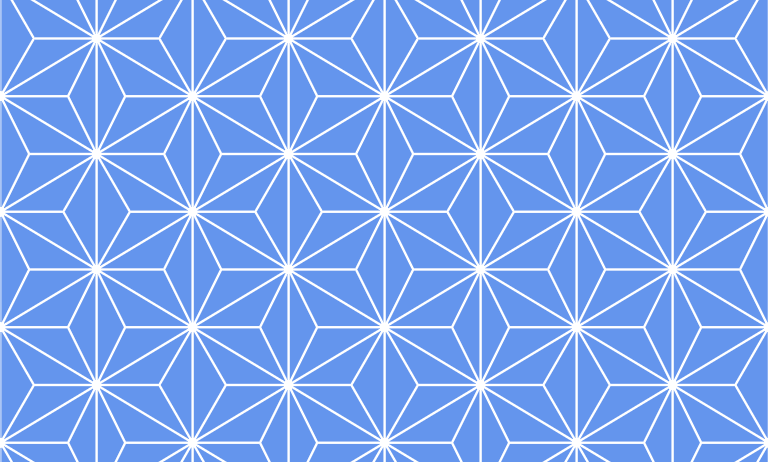
Reproduce this pattern procedurally as a Shadertoy shader.

```glsl
// Hemp-leaf (asanoha) lattice: white lines on blue, twelve rays meeting at each node.
// Every row of nodes is folded onto one half cell and drawn as a few segments and a dot;
// the length of the horizontal spokes alternates from row to row.

#define COLUMNS 8.0            // half repeats across, even
#define ROWS 8.0               // half repeats down, even
#define OFFSET vec2(0.0008, 0.0833)  // first node from the upper left, in canvas sizes
#define LINE_WIDTH 0.00309     // in canvas widths
#define NODE_RADIUS 0.0068     // in canvas widths
#define SHORT_SPOKE 0.653      // spoke lengths, in column spacings
#define LONG_SPOKE 0.702
#define SEAM_STRENGTH 0.45     // opacity of the vertical line on the tile border
#define GROUND vec3(0.392, 0.584, 0.929)
#define LINE vec3(1.0)

float segmentDistance(vec2 p, vec2 a, vec2 b) {
    vec2 pa = p - a, ba = b - a;
    return length(pa - ba * clamp(dot(pa, ba) / dot(ba, ba), 0.0, 1.0));
}

// Every third row has the shorter spokes; the row number wraps over the tile
float spokeLength(float row) {
    return mod(mod(row, ROWS), 3.0) < 0.5 ? SHORT_SPOKE : LONG_SPOKE;
}

// Signed distance to the lines and dots that belong to one row of nodes
float rowDistance(vec2 grid, float row, vec2 cell) {
    // Fold about the nearest node; odd and even rows are staggered
    vec2 p = vec2(abs(mod(grid.x - row, 2.0) - 1.0), abs(grid.y - row)) * cell;
    vec2 fork = vec2(spokeLength(row) * cell.x, 0.0);
    float d = segmentDistance(p, vec2(0.0), cell);         // triangle side
    d = min(d, segmentDistance(p, vec2(0.0), fork));       // horizontal spoke
    d = min(d, segmentDistance(p, fork, cell));            // slanted spoke
    return min(d - 0.5 * LINE_WIDTH, length(p) - NODE_RADIUS);
}

// Ink coverage of a signed distance, smoothed over one pixel
float coverage(float d) {
    return clamp(0.5 - d * iResolution.x, 0.0, 1.0);
}

void mainImage(out vec4 fragColor, in vec2 fragCoord) {
    vec2 uv = fragCoord / iResolution.xy;
    vec2 cell = vec2(1.0, iResolution.y / iResolution.x) / vec2(COLUMNS, ROWS);
    vec2 grid = (vec2(uv.x, 1.0 - uv.y) - OFFSET) * vec2(COLUMNS, ROWS);

    // Vertical lines through every column, paler on the tile border
    float column = round(grid.x);
    float ink = coverage(abs(grid.x - column) * cell.x - 0.5 * LINE_WIDTH);
    ink *= mod(column, COLUMNS) < 0.5 ? SEAM_STRENGTH : 1.0;

    // Stars of the nearest row and its two neighbours
    float nearestRow = round(grid.y);
    for (float i = -1.0; i <= 1.0; i++) {
        ink = max(ink, coverage(rowDistance(grid, nearestRow + i, cell)));
    }

    fragColor = vec4(mix(GROUND, LINE, ink), 1.0);
}
```
